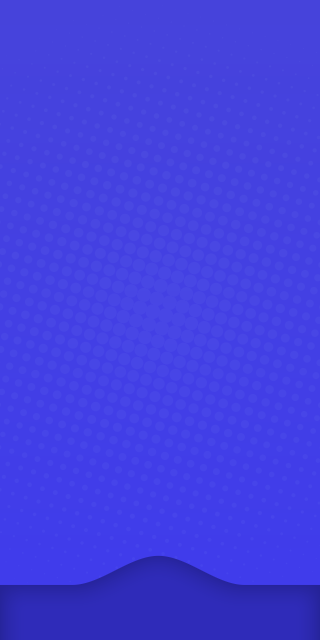
Give the GLSL for this background, as a WebGL 2 fragment shader.

```glsl
#version 300 es
precision highp float;

uniform vec2 u_resolution;
out vec4 fragColor;

// Lengths are in canvas widths
#define DOT_PITCH 0.0420
#define DOT_ANGLE 0.297
#define DOT_ORIGIN vec2(0.4514, 1.0122)
#define HALFTONE_CENTER vec2(0.5, 1.023)
#define DOT_MAX 0.56
#define DOT_SHRINK 0.58
#define BAR_HEIGHT 0.172
#define HUMP_HEIGHT 0.091
#define HUMP_X 0.495
#define HUMP_HALF_WIDTH 0.27
#define SHADOW_WIDTH 0.085

const vec3 SKY_TOP = vec3(0.276, 0.264, 0.858);
const vec3 SKY_BOTTOM = vec3(0.247, 0.232, 0.930);
const vec3 DOT_TINT = vec3(0.020, 0.027, 0.004);
const vec3 BAR_COLOR = vec3(0.184, 0.169, 0.725);
const vec3 BAR_SHADOW = vec3(0.141, 0.133, 0.580);

// Coverage of a rotated dot grid whose dots shrink away from the center
float halftone(vec2 p, float pixel) {
    float c = cos(DOT_ANGLE), s = sin(DOT_ANGLE);
    mat2 axes = mat2(c, -s, s, c);
    vec2 grid = transpose(axes) * (p - DOT_ORIGIN) / DOT_PITCH;
    vec2 cell = floor(grid) + 0.5;
    vec2 dotCenter = DOT_ORIGIN + axes * cell * DOT_PITCH;
    float radius = DOT_MAX - DOT_SHRINK * distance(dotCenter, HALFTONE_CENTER);
    float edge = (radius - length(grid - cell)) * DOT_PITCH / pixel;
    return clamp(edge + 0.5, 0.0, 1.0) * step(0.0, radius);
}

// Approximate signed depth below the curved top of the bar
float barDepth(vec2 p) {
    float t = clamp((p.x - HUMP_X) / HUMP_HALF_WIDTH, -1.0, 1.0);
    float a = abs(t);
    float top = BAR_HEIGHT + HUMP_HEIGHT * (1.0 - a * a * (3.0 - 2.0 * a));
    float slope = 6.0 * a * (1.0 - a) * HUMP_HEIGHT / HUMP_HALF_WIDTH;
    return (top - p.y) / sqrt(1.0 + slope * slope);
}

// Soft inner shadow, strongest at the border
float innerShadow(float depth) {
    float k = 1.0 - clamp(depth / SHADOW_WIDTH, 0.0, 1.0);
    return 0.8 * k * k;
}

void main() {
    float pixel = 1.0 / u_resolution.x;
    vec2 p = gl_FragCoord.xy * pixel;

    // Gradient with dots
    vec3 color = mix(SKY_BOTTOM, SKY_TOP, gl_FragCoord.y / u_resolution.y);
    color += DOT_TINT * halftone(p, pixel);

    // Bottom bar, shaded along its top and sides
    float depth = barDepth(p);
    float side = min(p.x, 1.0 - p.x);
    float shade = 1.0 - (1.0 - innerShadow(depth)) * (1.0 - innerShadow(side));
    vec3 bar = mix(BAR_COLOR, BAR_SHADOW, shade);
    color = mix(color, bar, clamp(depth / pixel + 0.5, 0.0, 1.0));

    fragColor = vec4(color, 1.0);
}
```
